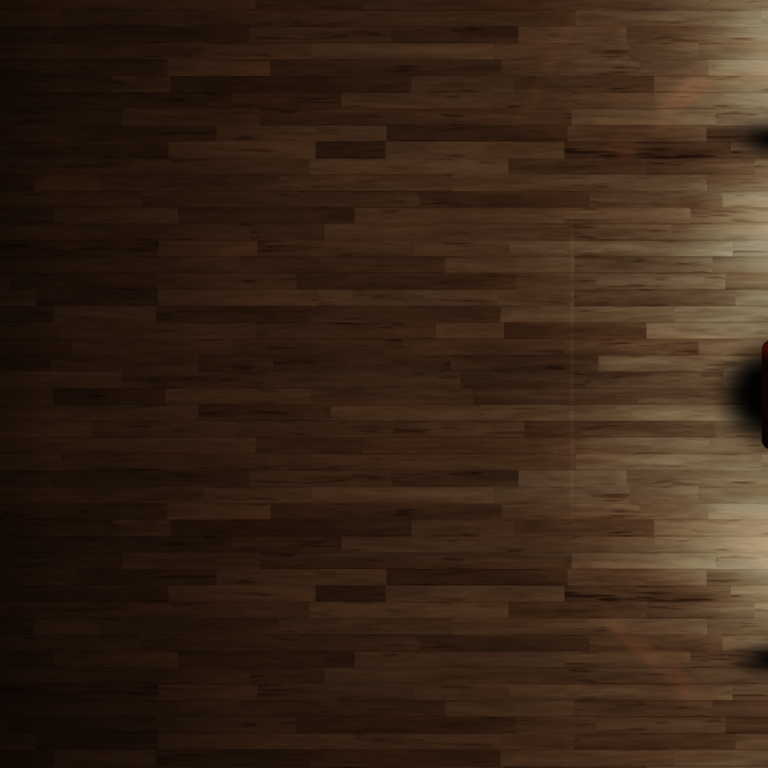
Write a WebGL 2 fragment shader that draws this texture.

```glsl
#version 300 es
precision highp float;
// Dim strip-wood floor, lit from the right edge, with soft shadows and faint reflections.
uniform vec2 u_resolution;
out vec4 fragColor;

float hash(vec2 p) {
    vec3 q = fract(vec3(p.xyx) * 0.1031);
    q += dot(q, q.yzx + 33.33);
    return fract((q.x + q.y) * q.z);
}

float noise(vec2 p) {
    vec2 i = floor(p), f = fract(p);
    f = f * f * (3.0 - 2.0 * f);
    return mix(mix(hash(i), hash(i + vec2(1, 0)), f.x),
               mix(hash(i + vec2(0, 1)), hash(i + vec2(1, 1)), f.x), f.y);
}

float fbm(vec2 p) {
    float sum = 0.0, amp = 0.5;
    for (int i = 0; i < 3; i++) {
        sum += amp * noise(p);
        p = p * 2.03 + 17.1;
        amp *= 0.5;
    }
    return sum / 0.875;
}

// Soft elliptical falloff: 1 at the centre, fading outward.
float glow(vec2 p, vec2 center, vec2 radius) {
    vec2 d = (p - center) / radius;
    return exp(-dot(d, d));
}

// Soft streak between two points, fading at both ends.
float streak(vec2 p, vec2 a, vec2 b, float width) {
    vec2 ab = b - a;
    float t = dot(p - a, ab) / dot(ab, ab);
    float d = length(p - a - ab * clamp(t, 0.0, 1.0));
    return smoothstep(width, width * 0.3, d) * smoothstep(-0.1, 0.2, t) * smoothstep(1.1, 0.8, t);
}

float jointAt(float cell, float row) {
    return cell + 0.7 * hash(vec2(cell, row + 51.0));
}

// Relative wood brightness; the laid pattern repeats every 27 rows.
float wood(vec2 p) {
    float v = (1.0 - p.y - 0.0133) / 0.0214;
    float row = mod(floor(v), 27.0), across = fract(v);
    float u = p.x / 0.19 + 9.0 * hash(vec2(row, 7.0)) + 20.0;
    float cell = floor(u);
    if (u < jointAt(cell, row)) cell -= 1.0;
    float toSeam = min(across, 1.0 - across) * 0.0214;

    // Board tone, broad figure, fine fibres and dark flecks.
    float seed = hash(vec2(cell + 3.0, row + 19.0));
    vec2 g = vec2(p.x, across * 0.0214) + vec2(seed * 31.0, row * 0.7);
    g.y += 0.005 * (noise(g * vec2(14.0, 60.0)) - 0.5);
    float tone = 0.8 + 0.44 * seed;
    tone += 0.4 * (fbm(g * vec2(9.0, 100.0)) - 0.5);
    tone += 0.26 * (fbm(g * vec2(45.0, 330.0)) - 0.5);
    tone -= 0.34 * smoothstep(0.64, 0.88, fbm(g * vec2(19.0, 190.0) + 40.0));
    float seamDepth = 0.22 * hash(vec2(cell + 11.0, row + 5.0));
    return tone * (1.0 - seamDepth * smoothstep(0.002, 0.0, toSeam));
}

void main() {
    vec2 p = gl_FragCoord.xy / u_resolution;
    float pixel = 1.0 / min(u_resolution.x, u_resolution.y);

    // Base light rises to the right, with three bright pools on that edge.
    float light = 0.11 + 0.11 * smoothstep(-0.05, 0.65, p.x) + 0.13 * smoothstep(0.6, 1.0, p.x);
    light *= 1.0 - 0.25 * smoothstep(0.4, 0.0, p.y) * (1.0 - 0.6 * p.x);
    light *= 1.0 - 0.1 * smoothstep(0.85, 1.0, p.y);
    light *= 0.82 + 0.18 * smoothstep(0.0, 0.08, p.x);
    light += 0.27 * glow(p, vec2(1.03, 0.95), vec2(0.10, 0.11));
    light += 0.24 * glow(p, vec2(1.03, 0.69), vec2(0.10, 0.10));
    light += 0.27 * glow(p, vec2(1.03, 0.27), vec2(0.11, 0.10));
    light += 0.07 * glow(p, vec2(0.92, 0.42), vec2(0.18, 0.20));
    light -= 0.05 * glow(p, vec2(0.92, 0.10), vec2(0.16, 0.09));
    light -= 0.05 * glow(p, vec2(0.88, 0.80), vec2(0.14, 0.05));

    // Four wood samples soften the board edges.
    float tone = 0.0;
    for (int i = 0; i < 4; i++) {
        vec2 offset = vec2(i & 1, i >> 1) - 0.5;
        tone += 0.25 * wood(p + offset * max(0.001, 0.5 * pixel));
    }

    // Wood shifts from deep brown to pale tan as it brightens.
    float r = light * mix(1.0, tone, mix(1.0, 0.55, smoothstep(0.3, 0.6, light)));
    vec3 color = r * vec3(1.0, min(0.46 + 0.78 * r, 0.88), min(0.19 + 0.86 * r, 0.69));
    float warm = noise(p * vec2(6.0, 46.7) + 5.0) - 0.5;
    color *= 1.0 + warm * vec3(0.06, -0.03, -0.09);

    // Faint reddish reflections and a thin vertical sheen.
    float sheen = streak(p, vec2(0.76, 1.0), vec2(0.67, 0.83), 0.012);
    sheen += streak(p, vec2(0.93, 0.91), vec2(0.785, 0.785), 0.024);
    sheen += streak(p, vec2(0.78, 0.21), vec2(0.92, 0.08), 0.018);
    color += sheen * noise(p * 45.0) * vec3(0.085, 0.036, 0.025);
    float line = smoothstep(0.004, 0.0, abs(p.x - 0.745));
    color += line * smoothstep(0.30, 0.36, p.y) * smoothstep(0.73, 0.69, p.y) * vec3(0.03, 0.02, 0.012);

    // Shadows reaching in from the right edge.
    float mainShadow = length((p - vec2(1.005, 0.486)) / vec2(0.078, 0.076));
    color *= mix(0.03, 1.0, smoothstep(0.35, 1.1, mainShadow));
    color *= 1.0 - 0.92 * glow(p, vec2(1.01, 0.818), vec2(0.046, 0.021));
    color *= 1.0 - 0.92 * glow(p, vec2(1.01, 0.141), vec2(0.046, 0.021));

    // Dark red rounded block cut off by the edge.
    vec2 q = abs(p - vec2(1.03, 0.486)) - vec2(0.026, 0.059);
    float block = length(max(q, 0.0)) + min(max(q.x, q.y), 0.0) - 0.012;
    vec3 blockColor = mix(vec3(0.05, 0.01, 0.007), vec3(0.25, 0.04, 0.02), glow(p, vec2(1.0, 0.548), vec2(0.02, 0.012)));
    color = mix(color, blockColor, smoothstep(pixel, -pixel, block));

    fragColor = vec4(clamp(color, 0.0, 1.0), 1.0);
}
```
